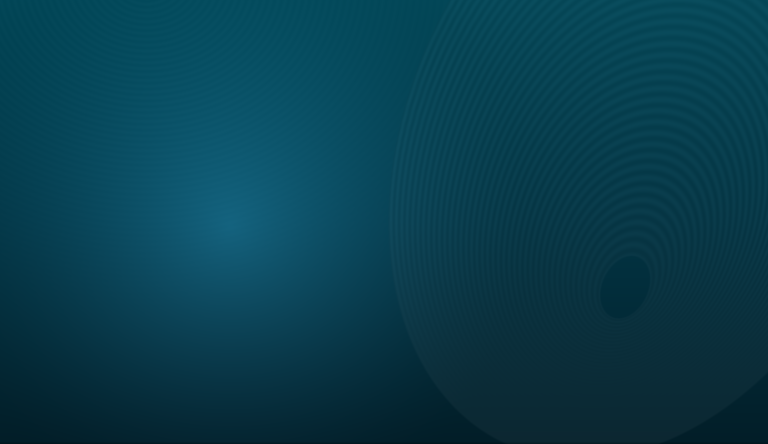
Write a WebGL 2 fragment shader that draws this background.

```glsl
#version 300 es
precision highp float;
// Deep teal backdrop with a soft blue glow on the left and a translucent
// panel on the right, engraved with nested egg-shaped contours around a hole.
// Contours are level sets of a stretched, skewed distance to a focus.

#define GLOW_CENTER  vec2(0.518, 0.491)
#define GLOW_RADIUS  0.68
#define PANEL_FOCUS  vec2(1.403, 0.317)
#define PANEL_SIZE   0.577
#define HOLE_SIZE    0.056
#define RING_SPACING 0.0132
#define RING_LIGHT   0.030
#define CORNER_FOCUS vec2(0.33, 1.05)
#define CORNER_DARK  0.010

uniform vec2 u_resolution;
out vec4 fragColor;

// Egg-shaped distance: long axis leans up and right, focus near the blunt end.
float eggDistance(vec2 d) {
    vec2 axis = vec2(0.6, 0.8);
    vec2 q = vec2(dot(d, axis), dot(d, vec2(axis.y, -axis.x)));
    return length(q * vec2(1.0, 1.304)) - dot(q, vec2(0.42, -0.393));
}

// Smooth inside mask of the level set dist = size.
float inside(float dist, float size) {
    float w = fwidth(dist);
    return 1.0 - smoothstep(-w, w, dist - size);
}

// Repeating soft stripes, faded out where they become too fine to resolve.
float rings(float dist, float spacing) {
    float phase = dist / spacing;
    float fade = 1.0 - smoothstep(0.3, 0.75, fwidth(phase));
    return fade * (0.5 + 0.5 * cos(6.28318 * phase));
}

// Vertical three-stop gradient.
vec3 backdrop(float y) {
    vec3 low  = vec3(0.008, 0.115, 0.155);
    vec3 mid  = vec3(0.010, 0.205, 0.265);
    vec3 high = vec3(0.012, 0.280, 0.345);
    return y < 0.5 ? mix(low, mid, y * 2.0) : mix(mid, high, y * 2.0 - 1.0);
}

void main() {
    vec2 p = gl_FragCoord.xy / u_resolution.y;
    vec3 color = backdrop(p.y);

    // Peaked radial glow
    float glow = max(0.0, 1.0 - distance(p, GLOW_CENTER) / GLOW_RADIUS);
    color += vec3(0.070, 0.185, 0.235) * pow(glow, 1.5);

    // Faint dark arcs from the upper left corner
    float arc = length((p - CORNER_FOCUS) * vec2(0.85, 1.0));
    float arcFade = 1.0 - smoothstep(0.15, 0.85, arc);
    color -= CORNER_DARK * arcFade * rings(arc, RING_SPACING);

    // Translucent panel with a hole and light contour lines
    float egg = eggDistance(p - PANEL_FOCUS);
    float panel = inside(egg, PANEL_SIZE) * (1.0 - inside(egg, HOLE_SIZE));
    float veil = mix(0.16, 0.06, smoothstep(0.0, 0.7, p.y));
    color = mix(color, vec3(0.24, 0.34, 0.38), panel * veil);
    float lines = rings(egg - HOLE_SIZE, RING_SPACING);
    color += vec3(0.6, 0.9, 1.0) * RING_LIGHT * panel * (lines - 0.35)
           * smoothstep(0.05, 0.6, p.y);

    // Thin shade along the bottom edge
    color *= mix(0.75, 1.0, smoothstep(0.0, 0.006, p.y));
    fragColor = vec4(color, 1.0);
}
```
